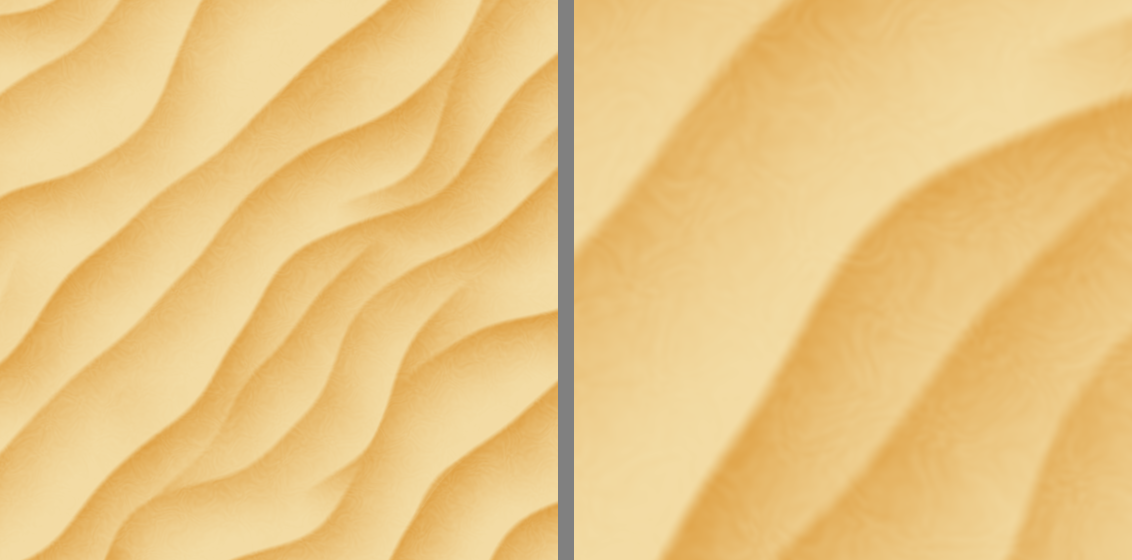
Left, the full canvas; right, a detail of the centre.
Give the GLSL for this texture, as a Shadertoy shader.

```glsl
const vec3 SAND_LIGHT = vec3(0.952, 0.860, 0.642);
const vec3 SAND_DARK = vec3(0.872, 0.628, 0.262);
const float CREST_ANGLE = 0.74;
const float CREST_SPACING = 0.075;
const float SLOPE_WIDTH = 0.15;

vec2 hashGradient(vec2 cell) {
    vec3 h = fract(vec3(cell.xyx) * vec3(0.1031, 0.1030, 0.0973));
    h += dot(h, h.yzx + 33.33);
    float angle = 6.2832 * fract((h.x + h.y) * h.z);
    return vec2(cos(angle), sin(angle));
}

// Gradient noise, roughly -0.7 to 0.7
float noise(vec2 p) {
    vec2 i = floor(p);
    vec2 f = p - i;
    vec2 s = f * f * f * (f * (f * 6.0 - 15.0) + 10.0);
    float a = dot(hashGradient(i), f);
    float b = dot(hashGradient(i + vec2(1, 0)), f - vec2(1, 0));
    float c = dot(hashGradient(i + vec2(0, 1)), f - vec2(0, 1));
    float d = dot(hashGradient(i + vec2(1, 1)), f - vec2(1, 1));
    return mix(mix(a, b, s.x), mix(c, d, s.x), s.y);
}

// Position across the wind of one crest line, at a distance along it
float crestLine(float along, float index, float wander) {
    float base = index * CREST_SPACING;
    float sway = 0.085 * noise(vec2(along * 3.4 + 20.0, base * 2.2 + 7.0));
    float wave = 0.017 * sin(along * 11.4 + base * 2.5 + 1.0);
    float own = wander * noise(vec2(along * 2.3 + 50.0, index * 5.37 + 90.0));
    return base + sway + wave + own;
}

// Shadow below a crest: sharp upper edge, long fade
float slopeShade(float d) {
    return pow(clamp(1.0 - d / SLOPE_WIDTH, 0.0, 1.0), 1.8);
}

// Dunes painted in order, with faint branches between the main crests
float duneTone(vec2 p) {
    float tone = 0.0;
    for (int k = -13; k <= 12; k++) {
        float index = float(k);
        bool branch = (k & 1) != 0;
        float d = p.y - crestLine(p.x, index, branch ? 0.15 : 0.085);
        float edge = smoothstep(-0.003, 0.010, d);
        float n = noise(vec2(p.x * 2.1 + 10.0, index * 3.71 + 140.0));
        float strength = branch ? 0.85 * smoothstep(-0.15, 0.3, n)
                                : mix(0.72, 1.0, smoothstep(-0.35, 0.15, n));
        float shade = slopeShade(max(d, 0.0)) * strength;
        tone = mix(tone, branch ? max(tone, shade) : shade, edge);
    }
    return tone;
}

// Short curled fibres and soft blotches
float sandGrain(vec2 p) {
    vec2 bend = vec2(noise(p * 24.0), noise(p * 24.0 + 60.0));
    float fibres = noise(p * vec2(75.0, 95.0) + bend * 4.0 + 200.0);
    float specks = noise(p * 150.0 + bend * 2.0 + 400.0);
    float blotches = noise(p * 13.0 + 300.0);
    return 0.6 * fibres + 0.35 * specks + 0.5 * blotches;
}

void mainImage(out vec4 fragColor, in vec2 fragCoord) {
    vec2 uv = fragCoord / iResolution.y;
    float c = cos(CREST_ANGLE);
    float s = sin(CREST_ANGLE);
    vec2 p = vec2(c * uv.x + s * uv.y, s * uv.x - c * uv.y);

    float tone = duneTone(p);
    tone += sandGrain(uv) * mix(0.07, 0.20, smoothstep(0.0, 0.6, tone));
    fragColor = vec4(mix(SAND_LIGHT, SAND_DARK, clamp(tone, 0.0, 1.05)), 1.0);
}
```
